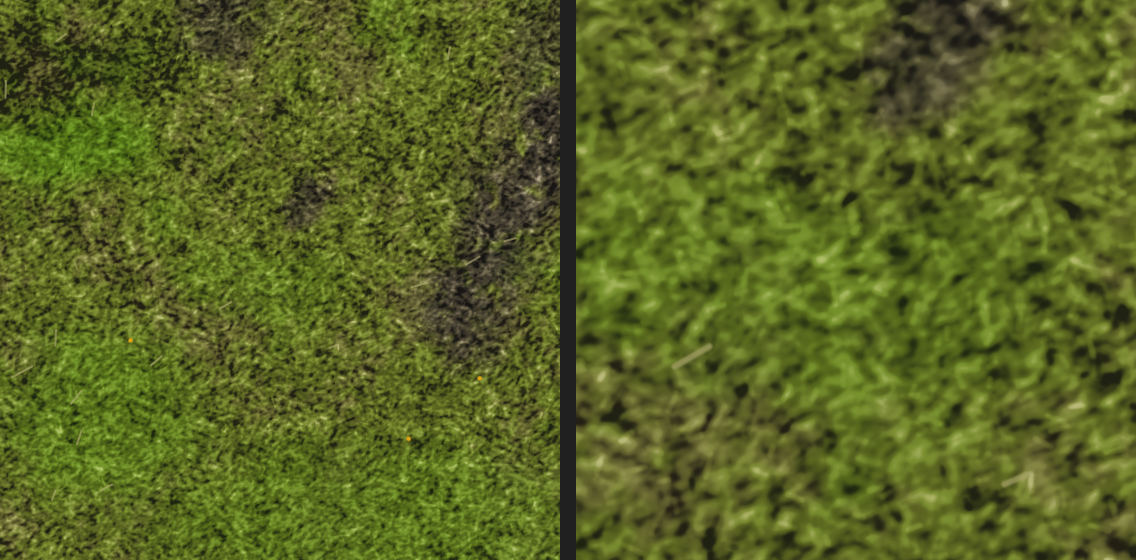
Left, the full canvas; right, a detail of the centre.
A Shadertoy shader for this texture:

```glsl
vec2 hash2(vec2 p) {
    vec3 q = fract(p.xyx * vec3(0.1031, 0.1030, 0.0973));
    q += dot(q, q.yzx + 33.33);
    return fract((q.xx + q.yz) * q.zy);
}

vec2 gradientAt(vec2 cell) {
    float a = 6.2832 * hash2(cell + 71.0).x;
    return vec2(cos(a), sin(a));
}

float gradientNoise(vec2 p) {
    vec2 i = floor(p), f = p - i;
    vec2 u = f * f * f * (f * (f * 6.0 - 15.0) + 10.0);
    vec2 e = vec2(0, 1);
    float low = mix(dot(gradientAt(i), f), dot(gradientAt(i + e.yx), f - e.yx), u.x);
    float high = mix(dot(gradientAt(i + e.xy), f - e.xy), dot(gradientAt(i + 1.0), f - 1.0), u.x);
    return mix(low, high, u.y);
}

float fbm(vec2 p) {
    float sum = 0.0, amp = 1.0;
    for (int i = 0; i < 4; i++) {
        sum += amp * gradientNoise(p);
        p = mat2(1.6, 1.2, -1.2, 1.6) * p + 17.3;
        amp *= 0.55;
    }
    return sum;
}

vec2 turn(vec2 p, float a) {
    return vec2(cos(a) * p.x + sin(a) * p.y, cos(a) * p.y - sin(a) * p.x);
}

float segment(vec2 p, vec2 a, vec2 b) {
    vec2 d = b - a;
    return length(p - a - d * clamp(dot(p - a, d) / dot(d, d), 0.0, 1.0));
}

float spot(vec2 p, vec2 center, vec2 radius) {
    return 1.0 - smoothstep(0.45, 1.25, length((p - center) / radius));
}

// Light and dark strokes, one per grid cell
float blades(vec2 p, float seed) {
    vec2 cell = floor(p);
    float sum = 0.0;
    for (int y = -1; y <= 1; y++)
    for (int x = -1; x <= 1; x++) {
        vec2 id = cell + vec2(x, y);
        vec2 r = hash2(id + seed), s = hash2(id + seed + 43.0);
        vec2 q = turn(p - id - r, 0.75 + (s.x - 0.5) * 2.6);
        float d = length(vec2(max(abs(q.x) - 0.15 - 0.4 * s.y, 0.0), q.y));
        sum += (fract(s.y * 7.0 + r.x) - 0.42) * (1.0 - smoothstep(0.03, 0.25, d));
    }
    return sum;
}

vec3 ramp(float t, vec3 shade, vec3 body, vec3 light, vec3 glint) {
    vec3 c = mix(shade, body, smoothstep(0.08, 0.5, t));
    c = mix(c, light, smoothstep(0.45, 0.75, t));
    return mix(c, glint, smoothstep(0.72, 1.05, t));
}

void mainImage(out vec4 fragColor, in vec2 fragCoord) {
    vec2 uv = fragCoord / iResolution.y;
    vec2 warp = vec2(fbm(uv * 7.0), fbm(uv * 7.0 + 40.0));
    vec2 p = uv + 0.055 * warp;

    // Ground cover: bare soil, lush grass and dry thatch
    float soil = 1.0 - smoothstep(0.02, 0.13, segment(p, vec2(0.99, 0.78), vec2(0.82, 0.45)));
    soil = max(soil, 0.6 * spot(p, vec2(0.97, 0.93), vec2(0.08, 0.12)));
    soil = max(soil, 0.75 * spot(p, vec2(0.40, 0.97), vec2(0.09, 0.08)));
    soil = max(soil, 0.8 * spot(p, vec2(0.56, 0.64), vec2(0.06, 0.04)));
    soil *= smoothstep(-0.55, 0.25, fbm(uv * 22.0) + 0.25);
    float shadow = max(spot(p, vec2(0.05, 0.87), vec2(0.18, 0.10)),
                       spot(p, vec2(0.26, 0.89), vec2(0.11, 0.10)));
    float lush = spot(p, vec2(0.12, 0.74), vec2(0.19, 0.10));
    lush = max(lush, 0.7 * spot(p, vec2(0.18, 0.25), vec2(0.20, 0.18)));
    lush = max(lush, 0.6 * spot(p, vec2(0.68, 0.06), vec2(0.45, 0.16)));
    lush = max(lush, 0.45 * spot(p, vec2(0.48, 0.49), vec2(0.14, 0.08)));
    lush = max(lush, 0.5 * smoothstep(0.15, 0.6, fbm(uv * 5.0 + 9.0)));
    float dry = smoothstep(-0.15, 0.65, fbm(uv * 6.0 + 23.0) + 0.6 * gradientNoise(uv * 55.0));
    dry *= 1.0 - 0.85 * lush;

    // Fine grain leaning two ways, plus strokes of grass
    vec2 g = uv + 0.004 * warp;
    float lean = smoothstep(-0.25, 0.25, gradientNoise(uv * 13.0 + 5.0));
    float grain = mix(gradientNoise(turn(g, 0.7) * vec2(62, 105)),
                      gradientNoise(turn(g, -0.35) * vec2(65, 100) + 31.0), lean);
    float tone = 0.47 + 0.58 * grain + 0.28 * gradientNoise(turn(g, 0.4) * vec2(130, 175));
    tone += 0.28 * gradientNoise(uv * 27.0) + 0.13 * fbm(uv * 9.0 + 3.0);
    tone += 0.42 * blades(g * 52.0, 3.0) + 0.30 * blades(g * 85.0, 19.0);
    tone = mix(tone, 0.52, 0.25 * lush) + 0.06 * lush - 0.20 * shadow - 0.08 * soil;

    vec3 grass = ramp(tone, vec3(0.12, 0.13, 0.07), vec3(0.35, 0.39, 0.12),
                      vec3(0.48, 0.55, 0.19), vec3(0.70, 0.72, 0.42));
    vec3 green = ramp(tone, vec3(0.10, 0.16, 0.05), vec3(0.31, 0.43, 0.08),
                      vec3(0.44, 0.60, 0.15), vec3(0.66, 0.77, 0.38));
    vec3 thatch = ramp(tone, vec3(0.14, 0.12, 0.08), vec3(0.40, 0.38, 0.20),
                       vec3(0.54, 0.52, 0.29), vec3(0.76, 0.74, 0.53));
    vec3 earth = ramp(tone, vec3(0.09, 0.08, 0.08), vec3(0.26, 0.23, 0.20),
                      vec3(0.43, 0.38, 0.32), vec3(0.68, 0.64, 0.56));
    vec3 col = mix(mix(grass, thatch, 0.8 * dry), green, lush);
    col = mix(col, earth, 0.88 * soil);

    // Loose straws and a few yellow petals
    for (int i = 0; i < 16; i++) {
        vec2 r = hash2(vec2(i, 8)), s = hash2(vec2(i, 29));
        float a = 0.2 + 1.4 * s.x;
        float d = segment(uv, r, r + (0.012 + 0.03 * s.y) * vec2(cos(a), sin(a)));
        col = mix(col, vec3(0.68, 0.66, 0.43), 0.65 * (1.0 - smoothstep(0.0006, 0.003, d)));
        float petal = length(uv - s + 0.003 * warp);
        if (i < 3) col = mix(col, vec3(0.88, 0.65, 0.08), 1.0 - smoothstep(0.002, 0.006, petal));
    }
    fragColor = vec4(col, 1.0);
}
```
